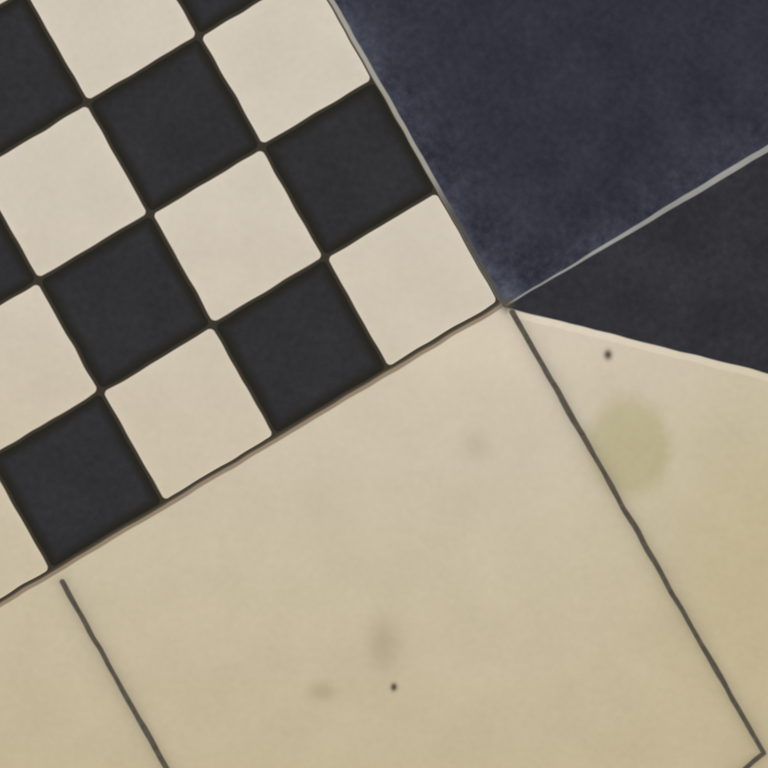
Give the GLSL for this texture, as a three.js fragment shader.

```glsl
// Worn floor: a slanted checker mosaic meets dark slate and large cream slabs.
// A skewed lattice places the mosaic, half-planes bound the slate, segment
// distances draw the joints, and gradient noise adds wear and grain.
#define CORNER vec2(0.651, 0.607)
#define ROW_STEP vec2(-0.1458, -0.0872)
#define COLUMN_STEP vec2(-0.0820, 0.1445)
#define TILE_SIZE 0.168
#define EDGE 0.0018
#define WOBBLE 0.0022
#define CREAM_LOW vec3(0.755, 0.700, 0.570)
#define CREAM_HIGH vec3(0.815, 0.775, 0.710)
#define MOSAIC_DARK vec3(0.195, 0.195, 0.205)
#define SLATE vec3(0.195, 0.200, 0.240)
#define GROUT vec3(0.235, 0.215, 0.180)

varying vec2 vUv;

vec2 hashGradient(vec2 cell) {
  vec2 h = vec2(dot(cell, vec2(127.1, 311.7)), dot(cell, vec2(269.5, 183.3)));
  return 2.0 * fract(sin(h) * 43758.5) - 1.0;
}

float gradientNoise(vec2 p) {
  vec2 i = floor(p), f = fract(p);
  vec2 w = f * f * f * (f * (f * 6.0 - 15.0) + 10.0);
  vec2 e = vec2(1.0, 0.0);
  float low = mix(dot(hashGradient(i), f), dot(hashGradient(i + e), f - e), w.x);
  float high = mix(dot(hashGradient(i + e.yx), f - e.yx),
                   dot(hashGradient(i + 1.0), f - 1.0), w.x);
  return mix(low, high, w.y);
}

float fbm(vec2 p) {
  float sum = 0.0, gain = 0.6;
  for (int k = 0; k < 4; k++) {
    sum += gain * gradientNoise(p);
    p = mat2(1.6, 1.2, -1.2, 1.6) * p + 3.7;
    gain *= 0.55;
  }
  return sum;
}

float cross2(vec2 a, vec2 b) { return a.x * b.y - a.y * b.x; }

float segment(vec2 p, vec2 a, vec2 b) {
  vec2 d = b - a;
  return length(p - a - d * clamp(dot(p - a, d) / dot(d, d), 0.0, 1.0));
}

// Signed distance to the line a-b, positive on its left side.
float leftOf(vec2 p, vec2 a, vec2 b) { return cross2(normalize(b - a), p - a); }

float inside(float d) { return smoothstep(-EDGE, EDGE, d); }

float stroke(float d, float halfWidth) { return inside(halfWidth - abs(d)); }

float blot(vec2 p, vec2 c, vec2 r) {
  vec2 q = (p - c) / r;
  return exp(-dot(q, q));
}

void main() {
  float grain = fbm(vUv * 95.0);
  float wear = fbm(vUv * 13.0 + 4.0);
  vec2 p = vUv + WOBBLE * vec2(gradientNoise(vUv * 28.0), gradientNoise(vUv * 28.0 + 9.0));

  // Lattice coordinates: x counts along the lower edge, y up the mosaic.
  vec2 d = p - CORNER;
  vec2 grid = vec2(cross2(d, COLUMN_STEP), cross2(ROW_STEP, d)) / cross2(ROW_STEP, COLUMN_STEP);
  vec2 toEdge = grid * TILE_SIZE;

  // Cream slabs with yellowing, stains and smudges.
  vec3 cream = mix(CREAM_LOW, CREAM_HIGH, smoothstep(-0.25, 0.85, vUv.y));
  cream += 0.022 * grain + 0.03 * wear;
  vec3 col = cream + vec3(0.025, 0.02, 0.015) * blot(vUv, vec2(0.64, 0.55), vec2(0.16, 0.06));
  col -= vec3(0.03, 0.035, 0.07) * blot(vUv, vec2(1.0, 0.32), vec2(0.16, 0.24));
  float stain = blot(vUv + 0.02 * wear, vec2(0.82, 0.42), vec2(0.055, 0.065));
  col -= vec3(0.06, 0.05, 0.09) * smoothstep(0.2, 0.6, stain);
  float smudge = blot(p, vec2(0.50, 0.16), vec2(0.022, 0.035))
               + blot(p, vec2(0.42, 0.10), vec2(0.018, 0.012))
               + 0.6 * blot(p, vec2(0.62, 0.42), vec2(0.02));
  col -= 0.09 * smudge * (0.7 + wear);
  float pits = blot(p, vec2(0.792, 0.538), vec2(0.005, 0.006))
             + blot(p, vec2(0.513, 0.105), vec2(0.004, 0.005));
  col = mix(col, GROUT, min(0.8 * pits, 1.0));

  // Slate: mottled, scuffed near its borders, split by a pale joint.
  vec2 joint = vec2(0.660, 0.603), jointEnd = vec2(1.01, 0.813);
  float slabLine = leftOf(p, vec2(0.664, 0.599), vec2(1.0, 0.514));
  float pale = leftOf(p, joint, jointEnd);
  float slateDist = min(-toEdge.x, slabLine);
  float upper = inside(pale);
  float scuff = exp(toEdge.x * 30.0) + 0.7 * exp(-abs(pale) * 30.0);
  vec3 slate = SLATE + 0.045 * grain + 0.05 * wear - vec3(0.0, 0.005, 0.025) * (1.0 - upper);
  slate += vec3(0.16, 0.17, 0.18) * upper * scuff * clamp(0.35 + wear + 0.5 * grain, 0.0, 1.0);
  col = mix(col, col + 0.04, stroke(slabLine + 0.006, 0.004) * step(joint.x, p.x));
  col = mix(col, slate, inside(slateDist));
  float paleWidth = mix(0.0012, 0.0042, smoothstep(0.65, 0.95, p.x));
  float paleLine = stroke(segment(p, joint, jointEnd), paleWidth);
  col = mix(col, vec3(0.66, 0.65, 0.62) + 0.15 * wear, 0.85 * paleLine);

  // Mosaic of rounded tiles alternating in tone.
  vec2 q = abs(fract(grid) - 0.5) * TILE_SIZE - (0.5 * TILE_SIZE - 0.009);
  float tile = 0.0068 - length(max(q, 0.0)) - min(max(q.x, q.y), 0.0);
  float odd = mod(floor(grid.x) + floor(grid.y), 2.0);
  vec3 darkTile = MOSAIC_DARK + 0.035 * grain + 0.03 * wear;
  darkTile = mix(vec3(0.155, 0.148, 0.125), darkTile, smoothstep(0.0, 0.018, tile));
  vec3 lightTile = cream + 0.025 * exp(-max(tile, 0.0) * 160.0);
  vec3 mosaic = mix(GROUT, mix(lightTile, darkTile, odd), inside(tile));
  col = mix(col, mosaic, inside(min(toEdge.x, toEdge.y)));

  // Rim against the slate, brighter toward the top, and the lower joint.
  float rim = stroke(toEdge.x + 0.003, 0.003) * inside(toEdge.y);
  col = mix(col, mix(vec3(0.33, 0.32, 0.30), vec3(0.69, 0.67, 0.61),
                     smoothstep(0.7, 1.2, grid.y)), rim * 0.85);
  float ledge = inside(toEdge.x);
  col = mix(col, vec3(0.52, 0.45, 0.37), 0.8 * stroke(toEdge.y + 0.004, 0.0035) * ledge);
  col = mix(col, GROUT, 0.85 * stroke(toEdge.y, 0.0022 + 0.0015 * wear) * ledge);

  // Long joints between the cream slabs, with a soft shaded bevel.
  float seam = min(segment(p, vec2(0.667, 0.594), vec2(0.994, 0.020)),
                   segment(p, vec2(0.081, 0.242), vec2(0.222, -0.010)));
  seam = min(seam, segment(p, vec2(0.994, 0.020), vec2(0.955, -0.015)));
  col = mix(col, col * 0.8, exp(-seam * 140.0));
  col = mix(col, GROUT + 0.08 + 0.1 * grain, 0.92 * stroke(seam, 0.0033 + 0.002 * wear));
  col = mix(col, vec3(0.34, 0.31, 0.25), 0.75 * blot(p, joint, vec2(0.009)));

  gl_FragColor = vec4(clamp(col, 0.0, 1.0), 1.0);
}
```
